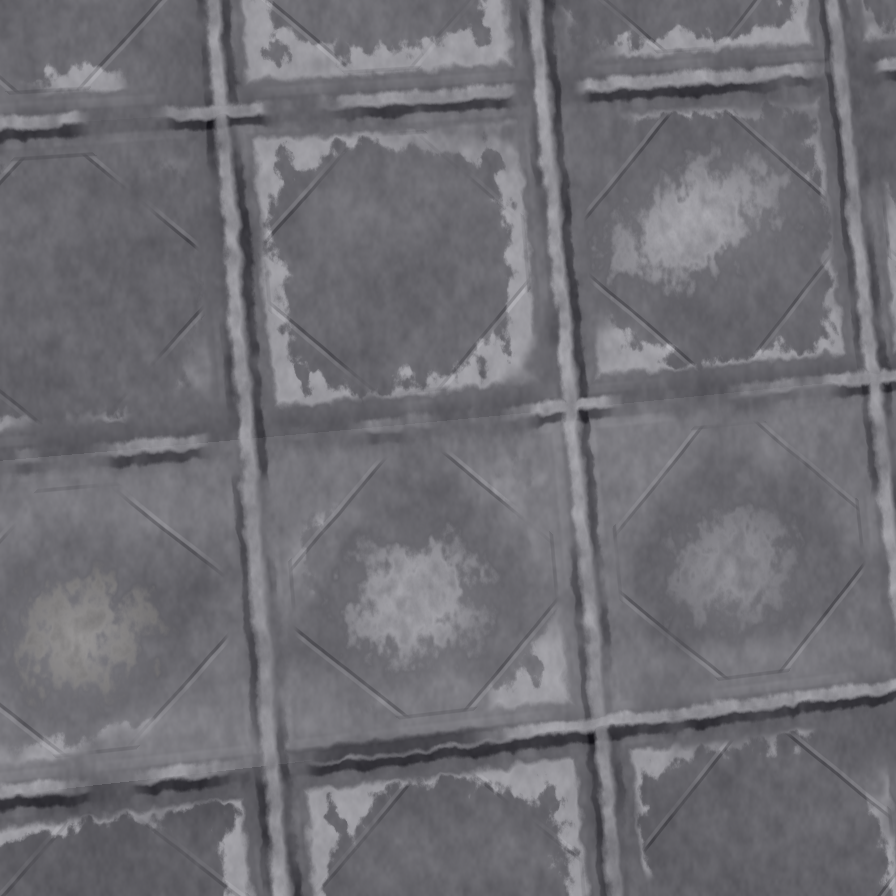
Write a Shadertoy shader that draws this texture.

```glsl
// Worn grey paving seen at a slight tilt: square tiles with an octagonal groove,
// pale flaking frames or rubbed centres, and chalky joints with dark gaps.
// A bent grid is inverted to cell coordinates, then wear is layered with noise.

float hash(vec2 p) {
    vec3 v = fract(vec3(p.xyx) * 0.1031);
    v += dot(v, v.yzx + 33.33);
    return fract((v.x + v.y) * v.z);
}

float noise(vec2 p) {
    vec2 i = floor(p), f = fract(p);
    f = f * f * (3.0 - 2.0 * f);
    return mix(mix(hash(i), hash(i + vec2(1, 0)), f.x),
               mix(hash(i + vec2(0, 1)), hash(i + vec2(1, 1)), f.x), f.y);
}

float fbm(vec2 p) {
    float sum = 0.0, amp = 0.5;
    for (int i = 0; i < 5; i++) {
        sum += amp * noise(p);
        p = mat2(1.6, 1.2, -1.2, 1.6) * p + 7.3;
        amp *= 0.5;
    }
    return sum;
}

// Soft stripe of half width w around zero
float band(float x, float w) {
    return 1.0 - smoothstep(w * 0.5, w * 1.4, abs(x));
}

// Grid coordinates to canvas, y pointing down
vec2 gridToCanvas(vec2 g) {
    return vec2(0.638 + 0.350 * g.x + 0.0326 * g.y + 0.004 * g.x * g.y - 0.013 * g.x * g.x,
                0.456 - 0.034 * g.x + 0.354 * g.y - 0.010 * g.x * g.y);
}

vec2 canvasToGrid(vec2 q) {
    vec2 g = vec2(0);
    for (int i = 0; i < 7; i++) g += (q - gridToCanvas(g)) / 0.352;
    return g;
}

void mainImage(out vec4 fragColor, in vec2 fragCoord) {
    vec2 q = fragCoord / iResolution.xy;
    q.y = 1.0 - q.y;
    vec2 g = canvasToGrid(q);
    vec2 id = floor(g), p = g - id - 0.5, a = max(abs(p), 0.001);
    float side = max(a.x, a.y);
    float rough = fbm(g * vec2(26, 18)) - 0.48;
    float patches = fbm(g * 4.5 + 11.0) - 0.48;
    float grain = noise(q * vec2(210, 130)) - 0.5;

    // Tile body
    float rubbedRow = float(id.y == 0.0);
    float shade = 0.402 + 0.025 * (hash(id + 41.0) - 0.5) - 0.02 * float(id.y > 0.0);
    shade += 0.10 * patches + 0.09 * rough;
    shade += 0.055 * rubbedRow * smoothstep(0.27, 0.42, length(p) + 0.25 * patches);
    shade += 0.035 * band(side - 0.445, 0.015) * smoothstep(-0.1, 0.15, patches);

    // Pale flaking frame, spreading into the corners in the middle column
    float middle = float(id.x == -1.0);
    float power = mix(9.0, 2.7, middle);
    float inner = pow(pow(a.x, power) + pow(a.y, power), 1.0 / power);
    float frame = smoothstep(0.355, 0.385, inner + 0.12 * rough + 0.16 * patches)
                * (1.0 - smoothstep(0.395, 0.42, side + 0.05 * rough));
    float hole = length((a - vec2(0.32, 0.31)) * vec2(1.4, 0.9)) + 0.12 * rough;
    frame *= 1.0 - middle * (1.0 - smoothstep(0.03, 0.05, hole));
    float wear = fbm(g * 2.6 + id * 3.7 + 5.0) + 0.18 * middle - 0.3 * rubbedRow;
    wear += 0.12 * float(id.y > 0.0 && id.x < 0.0) + 0.10 * p.y;
    frame *= smoothstep(0.38, 0.56, wear);
    shade = mix(shade, 0.625 + 0.12 * rough, 0.9 * frame);

    // Rubbed pale centre, wide on one tile and round along one row
    float wide = float(id == vec2(0, -1));
    float strength = max(wide, rubbedRow * (1.0 - 0.35 * abs(id.x + 1.0)));
    vec2 c = p - mix(vec2(-0.03, 0.06), vec2(-0.02, -0.05), wide);
    c.y += 0.25 * c.x * wide;
    float spot = length(c * mix(vec2(1), vec2(0.72, 1.25), wide));
    spot += 0.28 * rough + 0.14 * patches + 0.06 * grain;
    float rubbed = strength * (1.0 - smoothstep(0.11, 0.23, spot + 0.05 * (1.0 - strength)));
    shade = mix(shade, 0.61 + 0.25 * rough, 0.9 * rubbed);

    // Octagonal groove with a lit edge
    float cut = a.x + a.y - 0.49 + 0.012 * patches;
    float inside = 1.0 - smoothstep(0.38, 0.41, side);
    float visible = inside * smoothstep(-0.22, 0.12, fbm(g * 3.0 + 20.0) - 0.48);
    shade -= 0.09 * visible * band(cut, 0.007);
    shade += 0.06 * visible * band(cut - 0.016, 0.008);
    float rim = band(side - 0.40, 0.006) * step(a.x + a.y, 0.52);
    shade -= 0.05 * rim * smoothstep(-0.1, 0.1, patches);

    // Joints: chalky ridge beside dark cracks, broken up along their length
    vec2 d = g - round(g) + 0.03 * rough + 0.02 * patches;
    float alongX = fbm(vec2(g.x * 4.0, round(g.y) * 9.0 + 3.0));
    float alongY = fbm(vec2(round(g.x) * 9.0 + 6.0, g.y * 4.0));
    shade -= 0.035 * max(band(d.x, 0.06), band(d.y, 0.06));
    shade -= 0.13 * band(d.x - 0.042, 0.013) * smoothstep(0.32, 0.58, alongY);
    shade -= 0.11 * band(d.x + 0.040, 0.011) * (1.0 - smoothstep(0.38, 0.60, alongY));
    shade -= 0.15 * band(d.y - 0.030, 0.016) * smoothstep(0.40, 0.60, alongX);
    float ridgeX = band(d.y + 0.008, 0.020) * smoothstep(0.32, 0.56, alongX + 0.05 * g.x);
    float ridgeY = band(d.x, 0.021) * (0.65 + 0.35 * smoothstep(0.3, 0.55, alongY));
    shade = mix(shade, 0.60 + 0.25 * rough, 0.9 * max(ridgeX, ridgeY));
    float gap = band(g.y - 0.985 + 0.03 * rough, 0.024) * band(g.x + 0.63, 0.30);
    shade = mix(shade, 0.24, 0.9 * gap);

    // Fine grain and a cool tint, warmer on the rubbed left tiles
    shade += 0.028 * grain;
    vec3 tint = mix(vec3(0.0, -0.003, 0.018), vec3(0.012, 0.002, -0.008),
                    rubbed * float(id.x < -1.0));
    fragColor = vec4(clamp(shade + tint, 0.0, 1.0), 1.0);
}
```
